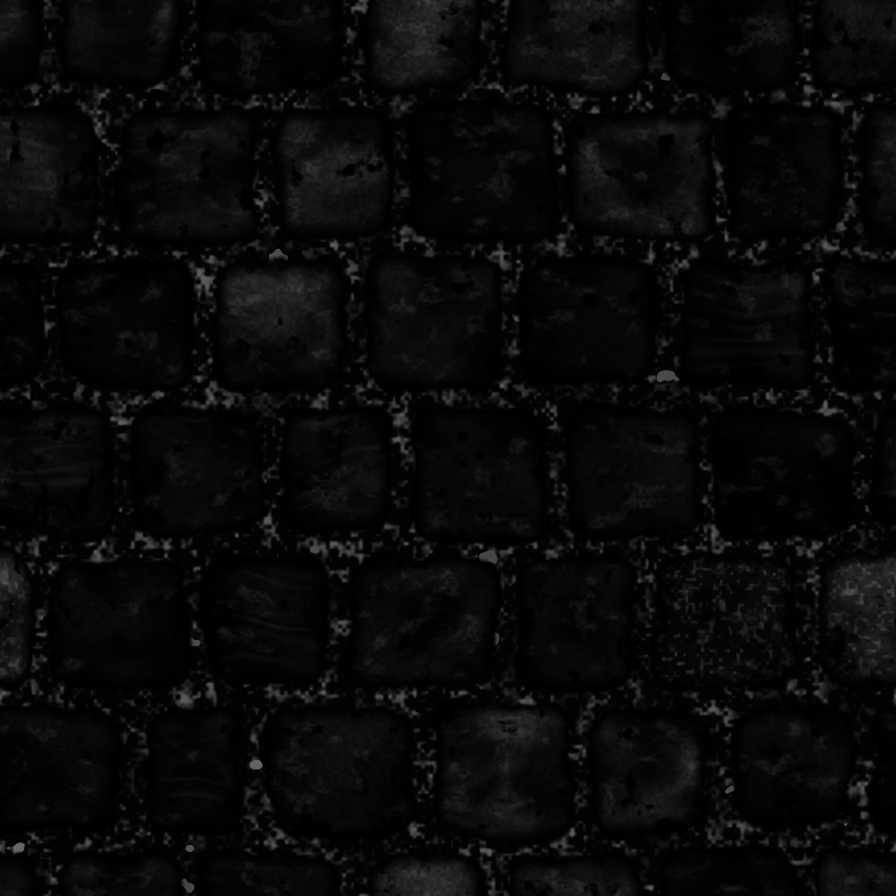
A Shadertoy shader for this texture:

```glsl
// Dark cobblestone paving: six staggered rows of six worn, rounded stones.
// Jittered joints define rounded boxes; periodic value noise roughens their
// edges, textures each stone differently and fills the joints with grit.

const float CELLS = 6.0;        // stones across and rows up
const float ROW_SHIFT = 0.34;   // height of the lowest joint, in cells
const float FREE = 4096.0;      // period for noise that need not wrap

const float JOINT_DARK = 0.008;
const float GRIT_LIGHT = 0.30;
const float PEBBLE_LIGHT = 0.38;

// Integer hash of a lattice point and a seed, from 0 to 1
float hash(vec2 cell, float seed) {
    uvec2 k = uvec2(ivec2(cell) + 8192);
    uint n = k.x * 1597334677u ^ k.y * 3812015801u ^ uint(seed) * 2798796415u;
    n = (n ^ (n >> 16)) * 2246822519u;
    n = (n ^ (n >> 13)) * 3266489917u;
    return float((n ^ (n >> 16)) >> 8) / 16777216.0;
}

// Value noise that wraps after the given period
float noise(vec2 p, float period, float seed) {
    vec2 i = floor(p), f = fract(p);
    f = f * f * (3.0 - 2.0 * f);
    vec2 a = mod(i, period), b = mod(i + 1.0, period);
    return mix(mix(hash(a, seed), hash(vec2(b.x, a.y), seed), f.x),
               mix(hash(vec2(a.x, b.y), seed), hash(b, seed), f.x), f.y);
}

float fbm(vec2 p, float period, float seed) {
    float sum = 0.0, weight = 0.533;
    for (int i = 0; i < 4; i++) {
        sum += weight * noise(p, period, seed + float(i));
        p *= 2.0;
        period *= 2.0;
        weight *= 0.5;
    }
    return sum;
}

float roundedBox(vec2 p, vec2 halfSize, float radius) {
    vec2 q = abs(p) - halfSize + radius;
    return length(max(q, 0.0)) + min(max(q.x, q.y), 0.0) - radius;
}

// Position of the joint left of a stone
float jointX(float column, float row) {
    return column + 0.2 * (hash(mod(vec2(column, row), CELLS), 1.0) - 0.5);
}

// Brightness of a stone's face; q is local, depth is the distance to its edge
float stoneFace(vec2 q, vec2 id, float depth) {
    vec2 s = q + id * 9.0;
    float tone = 0.012 + 0.068 * pow(hash(id, 5.0), 2.2);
    float style = hash(id, 6.0);
    float cloud = fbm(s * 3.0, FREE, 20.0);
    float grain = noise(s * 46.0, FREE, 30.0);
    float light = tone * (0.25 + 1.5 * smoothstep(0.25, 0.75, cloud));
    light *= 0.75 + 0.5 * grain;
    light *= 1.0 + 0.6 * clamp(q.x + q.y, -0.8, 0.8);

    // Split layers, coarse crystals or plain scuffs
    float bend = s.y * 26.0 + 5.0 * noise(s * 2.5, FREE, 31.0);
    float layers = noise(vec2(s.x * 2.0, bend), FREE, 32.0);
    float crystals = smoothstep(0.5, 0.95, noise(s * 36.0, FREE, 33.0));
    float scuffs = smoothstep(0.56, 0.8, fbm(s * vec2(7.0, 11.0), FREE, 34.0));
    light += step(0.80, style) * 0.06 * smoothstep(0.5, 1.0, layers) * cloud;
    light += step(style, 0.14) * 0.20 * crystals * cloud;
    light += 0.06 * scuffs * (0.4 + grain);

    // Small pits and a dark rim
    light *= smoothstep(0.20, 0.36, fbm(s * 8.0, FREE, 40.0));
    return light * smoothstep(0.0, 0.13, depth);
}

// Brightness of the gritty filling between stones
float jointGrit(vec2 p) {
    float clump = smoothstep(0.28, 0.66, fbm(p * 5.0, CELLS * 5.0, 50.0));
    float coarse = noise(p * 17.0, CELLS * 17.0, 60.0);
    float fine = noise(p * 36.0, CELLS * 36.0, 61.0);
    float grit = smoothstep(0.42, 0.95, 0.5 * coarse + 0.5 * fine);
    return JOINT_DARK + GRIT_LIGHT * grit * (0.3 + 0.9 * clump);
}

// Coverage of rare pale pebbles, one candidate per small square
float pebbles(vec2 p, float pixel) {
    vec2 g = p * 5.0;
    vec2 id = mod(floor(g), CELLS * 5.0);
    vec2 offset = 0.4 * (vec2(hash(id, 70.0), hash(id, 71.0)) - 0.5);
    float radius = mix(0.10, 0.28, hash(id, 72.0));
    float rough = 0.3 * (noise(p * 22.0, CELLS * 22.0, 73.0) - 0.5);
    float d = length((fract(g) - 0.5 - offset) * vec2(0.8, 1.2)) - radius + rough;
    return step(0.95, hash(id, 74.0)) * smoothstep(5.0 * pixel, -5.0 * pixel, d);
}

void mainImage(out vec4 fragColor, in vec2 fragCoord) {
    vec2 p = fragCoord / iResolution.xy * CELLS;
    float pixel = CELLS / min(iResolution.x, iResolution.y);

    // Bend the joints, then find the row and the stone
    vec2 bend = vec2(noise(p * 2.0, CELLS * 2.0, 80.0), noise(p * 2.0, CELLS * 2.0, 81.0));
    vec2 q = p + 0.10 * (bend - 0.5) - vec2(0.0, ROW_SHIFT);
    float row = floor(q.y);
    q.x -= mix(0.78, 0.36, mod(row, 2.0)) + 0.12 * (hash(vec2(mod(row, CELLS), 0.0), 2.0) - 0.5);
    float column = floor(q.x);
    column += step(jointX(column + 1.0, row), q.x) - step(q.x, jointX(column, row));
    float left = jointX(column, row), right = jointX(column + 1.0, row);
    vec2 id = mod(vec2(column, row), CELLS);

    // Rounded stone outline with a chipped edge
    vec2 local = q - vec2(0.5 * (left + right), row + 0.5);
    vec2 gap = 0.045 + 0.045 * vec2(hash(id, 3.0), hash(id, 4.0));
    float chips = 0.09 * (fbm(p * 7.0, CELLS * 7.0, 90.0) - 0.5);
    float d = roundedBox(local, vec2(0.5 * (right - left), 0.5) - gap, 0.17) + chips;
    float stone = smoothstep(0.015 + pixel, -0.015 - pixel, d);

    float joint = jointGrit(p) * smoothstep(-0.03, 0.04, d);
    joint = mix(joint, PEBBLE_LIGHT * (0.6 + 0.5 * bend.x), pebbles(p, pixel));
    fragColor = vec4(vec3(mix(joint, stoneFace(local, id, -d), stone)), 1.0);
}
```
